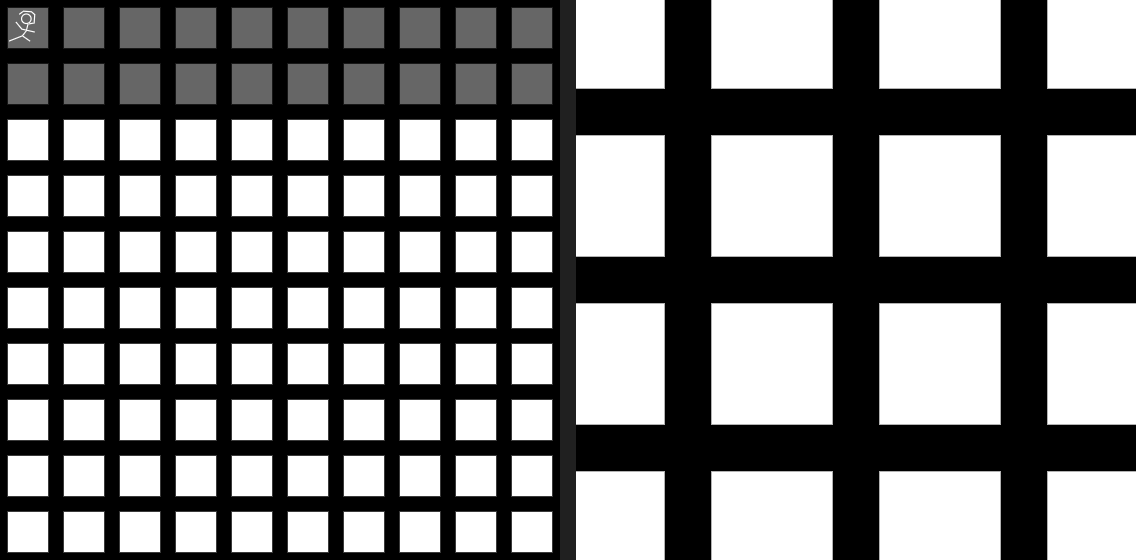
Left: the whole. Right: its middle third, enlarged.
This pattern is drawn by a Shadertoy shader. Its source:

```glsl
// A ten by ten grid of flat squares on black: two grey rows above eight white ones.
// Each square is a box distance in a repeated cell; the top left cell also holds
// a thin white stick figure made of line segments and a ring.

#define GRID 10.0
#define HALF_SIDE 0.3613
#define GREY_ROWS 2.0
#define GREY 0.4
#define STROKE 0.0105
#define HEAD_CENTRE vec2(0.47, 0.665)
#define HEAD_RADIUS 0.085

float boxDistance(vec2 p, float halfSide) {
    vec2 d = abs(p) - halfSide;
    return max(d.x, d.y);
}

float segmentDistance(vec2 p, vec2 a, vec2 b) {
    vec2 pa = p - a, ba = b - a;
    return length(pa - ba * clamp(dot(pa, ba) / dot(ba, ba), 0.0, 1.0));
}

// Distance to the centre lines of the figure, in cell units
float figureDistance(vec2 p) {
    vec4 limbs[11] = vec4[11](
        vec4(0.35, 0.75, 0.42, 0.80), vec4(0.42, 0.80, 0.56, 0.79), // hood
        vec4(0.56, 0.79, 0.62, 0.74), vec4(0.62, 0.74, 0.61, 0.59),
        vec4(0.61, 0.59, 0.50, 0.57),
        vec4(0.50, 0.57, 0.47, 0.45), vec4(0.47, 0.45, 0.40, 0.36), // body
        vec4(0.29, 0.60, 0.39, 0.48), vec4(0.39, 0.48, 0.61, 0.43), // arms
        vec4(0.40, 0.36, 0.17, 0.27), vec4(0.40, 0.36, 0.53, 0.27)  // legs
    );
    float d = abs(length(p - HEAD_CENTRE) - HEAD_RADIUS);
    for (int i = 0; i < 11; i++)
        d = min(d, segmentDistance(p, limbs[i].xy, limbs[i].zw));
    return d;
}

// Antialiased fill of a signed distance
float coverage(float d, float pixel) {
    return clamp(0.5 - d / pixel, 0.0, 1.0);
}

void mainImage(out vec4 fragColor, in vec2 fragCoord) {
    vec2 grid = fragCoord / iResolution.xy * GRID;
    vec2 cell = floor(grid);
    vec2 local = fract(grid);
    float pixel = GRID / iResolution.y;

    // Row tone and square
    float tone = cell.y >= GRID - GREY_ROWS ? GREY : 1.0;
    float shade = tone * coverage(boxDistance(local - 0.5, HALF_SIDE), pixel);

    // Figure in the top left cell only
    if (cell.x < 0.5 && cell.y > GRID - 1.5)
        shade = mix(shade, 1.0, coverage(figureDistance(local) - STROKE, pixel));

    fragColor = vec4(vec3(shade), 1.0);
}
```
